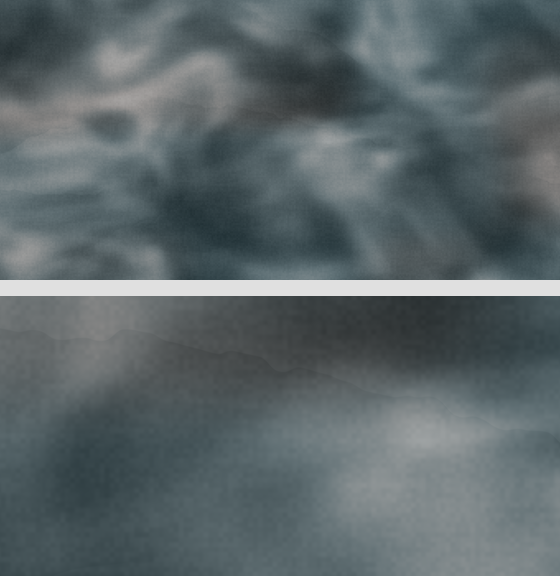
Top: the whole. Bottom: its middle third, enlarged.
Give the GLSL for this texture, as a WebGL 2 fragment shader.

```glsl
#version 300 es
precision highp float;
// Dim, blurred cloud wash in slate blue and warm grey.
// Rotated octaves of smooth noise set the tone, a slower noise sets the tint,
// and faint ragged tide lines plus a fine paper grain lie on top.

#define CLOUD_SCALE vec2(3.1, 4.3)
#define MEAN_TONE 0.358
#define CONTRAST 0.63
#define HIGHLIGHT_LIFT 0.55
#define COOL_SHIFT vec3(-0.074, 0.0, 0.022)
#define WARM_SHIFT vec3(0.006, -0.004, -0.010)
#define TIDE_COUNT 6
#define TIDE_STRENGTH 0.030
#define TIDE_WIDTH 0.07
#define GRAIN_SCALE 170.0
#define GRAIN_STRENGTH 0.026

uniform vec2 u_resolution;
out vec4 fragColor;

float hash(vec2 cell) {
    vec3 h = fract(cell.xyx * vec3(0.1031, 0.1030, 0.0973));
    h += dot(h, h.yzx + 33.33);
    return fract((h.x + h.y) * h.z);
}

// Value noise with quintic easing, 0 to 1
float noise(vec2 p) {
    vec2 cell = floor(p), f = fract(p);
    f = f * f * f * (f * (f * 6.0 - 15.0) + 10.0);
    float low = mix(hash(cell), hash(cell + vec2(1, 0)), f.x);
    float high = mix(hash(cell + vec2(0, 1)), hash(cell + vec2(1, 1)), f.x);
    return mix(low, high, f.y);
}

// Soft blobs: three octaves, each turned to hide the lattice
float clouds(vec2 p) {
    const mat2 turn = mat2(0.8, 0.6, -0.6, 0.8);
    float sum = 0.0, weight = 0.53;
    for (int i = 0; i < 3; i++) {
        sum += weight * noise(p);
        p = turn * p * 1.9 + vec2(17.3, 41.7);
        weight *= 0.6;
    }
    return sum / 1.0388;
}

// Ragged edges of dried wash: sharp on one side, fading on the other
float tideLines(vec2 p, float pixel) {
    float sum = 0.0;
    for (int i = 0; i < TIDE_COUNT; i++) {
        float k = float(i), x = p.x - 1.0;
        float side = mod(k, 2.0) * 2.0 - 1.0;
        float slope = -side * (0.12 + 0.32 * hash(vec2(k, 71.0)));
        float bend = 0.24 * (hash(vec2(k, 83.0)) - 0.5);
        float height = (k + 0.5) / float(TIDE_COUNT) + slope * x + bend * x * x;
        height += 0.045 * (noise(vec2(p.x * 7.0, k * 9.0 + 5.0)) - 0.5);
        height += 0.014 * (noise(vec2(p.x * 38.0, k * 7.0 + 90.0)) - 0.5);
        float d = (p.y - height) * side;
        float edge = smoothstep(-pixel, pixel, d) * exp(-max(d, 0.0) / TIDE_WIDTH);
        float rim = exp(-abs(d) / 0.006);
        float fade = smoothstep(0.35, 0.8, noise(p * 2.3 + k * 13.7));
        sum += fade * (edge - 0.35 * rim);
    }
    return sum;
}

// Speckle with short upright and level fibres
float grain(vec2 p) {
    vec2 q = p * GRAIN_SCALE;
    float speck = noise(q) - 0.5;
    float upright = noise(q * vec2(0.8, 0.12) + 31.0) - 0.5;
    float level = noise(q * vec2(0.12, 0.8) + 67.0) - 0.5;
    return speck + 0.45 * (upright + level);
}

void main() {
    vec2 p = gl_FragCoord.xy / u_resolution.y;

    // Gentle warp keeps the blobs irregular
    vec2 warp = vec2(noise(p * 2.6 + 9.0), noise(p * 2.6 + 54.0)) - 0.5;
    float d = clouds((p + 0.16 * warp) * CLOUD_SCALE + vec2(3.7, 11.2)) - 0.5;
    float tone = MEAN_TONE + CONTRAST * d + HIGHLIGHT_LIFT * d * d;

    // Pale strip along the top edge
    tone += 0.07 * smoothstep(0.93, 1.0, p.y) * noise(vec2(p.x * 4.0, 23.0));
    tone += TIDE_STRENGTH * tideLines(p, 1.0 / u_resolution.y);
    tone += GRAIN_STRENGTH * grain(p);

    // Warm grey patches, strongest below the middle and in the lights
    float band = exp(-pow((p.y - 0.36) / 0.3, 2.0));
    float warmth = smoothstep(0.3, 0.8, noise(p * vec2(2.0, 2.8) + 28.0));
    warmth = warmth * (0.3 + 0.6 * band) + 0.2 * band;
    warmth += 0.5 * smoothstep(0.42, 0.64, tone);
    vec3 shift = mix(COOL_SHIFT, WARM_SHIFT, clamp(warmth, 0.0, 1.0));

    fragColor = vec4(clamp(tone + shift, 0.0, 1.0), 1.0);
}
```
